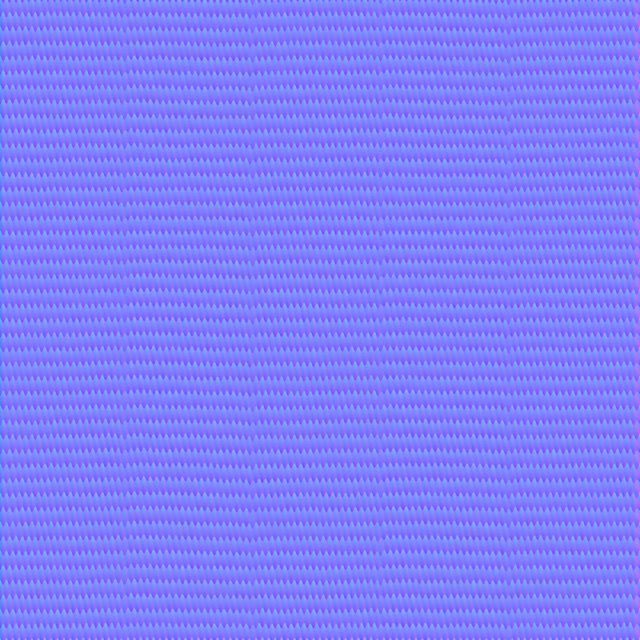
Reproduce this texture map procedurally as a WebGL 2 fragment shader.

```glsl
#version 300 es
precision highp float;
// Tangent-space normal map of ribbed woven webbing: 44 rows of rounded,
// staggered grains in five strips. Grains blend by height, so the top one
// gives the normal; seams, wear and selvedges bend it.

#define ROWS 44.0
#define COLUMNS 100.0
#define STRIPS 5.0
#define SEAM_SHIFT 0.006
#define ROUNDNESS 0.65
#define SLOPE_X 0.15
#define SLOPE_Y 0.235
#define GROOVE 0.30
#define LEAN 0.08
#define SEAM_WIDTH 0.004
#define WEAR 0.04
#define SAMPLES 3

uniform vec2 u_resolution;
out vec4 fragColor;

const float TAU = 6.2831853;

float hash(vec2 p) {
    vec3 q = fract(vec3(p.xyx) * 0.1031);
    q += dot(q, q.yzx + 33.33);
    return fract((q.x + q.y) * q.z);
}

// Layered sines for the slow drift of the rows
float drift(vec2 p) {
    return sin(p.x * 13.0 + 2.0 * sin(p.y * 5.0))
         + 0.5 * sin(p.x * 31.0 - p.y * 17.0);
}

// Fine fibre roughness along the threads
float fibre(vec2 p) {
    return sin(p.x * 1370.0 + 3.0 * sin(p.y * 310.0))
         * sin(p.y * 490.0 + 2.0 * sin(p.x * 730.0));
}

// Slope of the top grain: x to the right, y upward
vec2 weaveSlope(vec2 p, float lean) {
    float y = p.y * ROWS;
    float baseRow = floor(y);
    vec2 slope = vec2(0.0);
    float total = 0.0;
    for (int i = -1; i <= 1; i++) {
        float row = baseRow + float(i);
        float v = 2.0 * (y - row - 0.5);
        float x = p.x * COLUMNS + 0.5 * mod(row, 2.0) + lean * v;
        float column = floor(x);
        vec2 id = vec2(column, row);
        float u = x - column - 0.5;
        v += 0.2 * (hash(id + 71.0) - 0.5);

        // Cosine threads have round crowns and soft grooves
        float crown = cos(TAU * u);
        float height = 1.0 - v * v + ROUNDNESS * crown;
        float weight = exp(10.0 * height);
        float flank = 0.5 + 0.5 * min(v * v, 1.6);
        vec2 grain = vec2(SLOPE_X * sin(TAU * u) * flank,
                          SLOPE_Y * v * (1.0 + GROOVE * crown));
        slope += weight * grain * (0.88 + 0.24 * hash(id + 19.0));
        total += weight;
    }
    return slope / total;
}

vec3 webbing(vec2 p) {
    // Strips, with alternate strips leaning
    float strip = (p.x + SEAM_SHIFT) * STRIPS;
    float stripId = floor(strip);
    float across = fract(strip) - 0.5;
    float seamDistance = (0.5 - abs(across)) / STRIPS;
    float seam = exp(-pow(seamDistance / SEAM_WIDTH, 2.0));
    float leaning = mod(stripId, 2.0);

    // Rows tilt a little in each strip and dip at the seams
    vec2 q = p;
    q.y += 0.0006 * drift(p) + 0.003 * seam;
    q.y += across * mix(-0.001, 0.003, leaning);
    vec2 slope = weaveSlope(q, LEAN * mix(0.1, 1.0, leaning));

    // Flattened seams and rough fibres
    slope *= 1.0 - 0.35 * seam;
    slope.y -= 0.015 * seam;
    slope += WEAR * fibre(p) * vec2(0.6, 0.7);

    // Selvedges: a thin left turn and a scalloped right turn
    float leftEdge = 1.0 - smoothstep(0.001, 0.005, p.x);
    float scallop = 0.5 + 0.5 * sin(TAU * (p.y * ROWS + p.x * 60.0));
    float rightEdge = smoothstep(0.990, 0.999, p.x + 0.003 * scallop);
    slope.x += rightEdge * (0.06 + 0.24 * scallop) - 0.26 * leftEdge;
    slope.y += 0.04 * leftEdge - 0.04 * rightEdge;

    float up = sqrt(max(1.0 - dot(slope, slope), 0.0));
    return 0.5 + 0.5 * vec3(slope, up);
}

void main() {
    // Average a grid of points to smooth the grain edges
    vec3 total = vec3(0.0);
    for (int j = 0; j < SAMPLES; j++) {
        for (int i = 0; i < SAMPLES; i++) {
            vec2 offset = (vec2(i, j) + 0.5) / float(SAMPLES) - 0.5;
            total += webbing((gl_FragCoord.xy + offset) / u_resolution);
        }
    }
    fragColor = vec4(total / float(SAMPLES * SAMPLES), 1.0);
}
```
